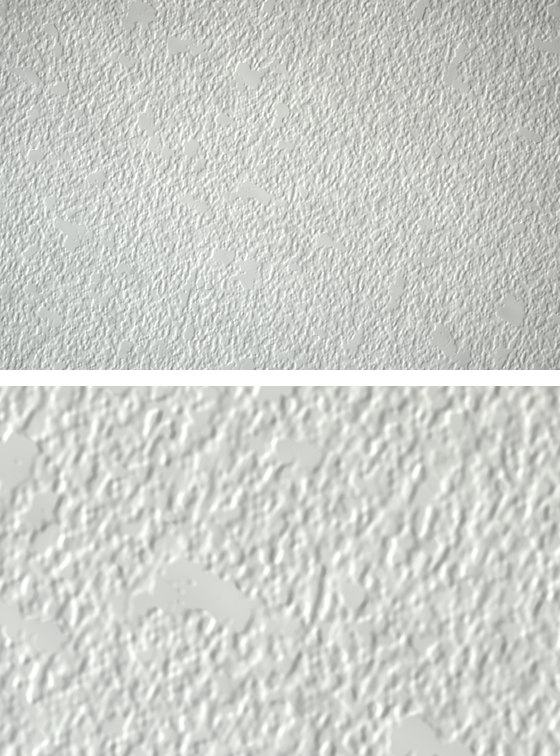
Top, the full canvas; bottom, a detail of the centre.
Reproduce this texture procedurally as a Shadertoy shader.

```glsl
const vec3 WARM_TINT = vec3(1.004, 1.011, 0.981);
const vec3 COOL_TINT = vec3(0.991, 1.012, 0.994);
const vec2 GRAIN_FREQ = vec2(120.0, 80.0);   // cells per canvas height
const float PATCH_FREQ = 21.0;
const float LEAN = 0.2;

float hash(vec2 cell) {
    return fract(sin(dot(cell, vec2(127.1, 311.7))) * 43758.5453);
}

float valueNoise(vec2 p) {
    vec2 cell = floor(p);
    vec2 f = fract(p);
    vec2 w = f * f * (3.0 - 2.0 * f);
    float low = mix(hash(cell), hash(cell + vec2(1.0, 0.0)), w.x);
    float high = mix(hash(cell + vec2(0.0, 1.0)), hash(cell + vec2(1.0, 1.0)), w.x);
    return mix(low, high, w.y);
}

vec2 rotate(vec2 p, float angle) {
    float c = cos(angle), s = sin(angle);
    return vec2(c * p.x - s * p.y, s * p.x + c * p.y);
}

// Leaning plaster grains with a few small smooth plateaus
float plasterHeight(vec2 p, vec2 freq, float lean) {
    vec2 q = vec2(p.x - lean * p.y, p.y) * freq;
    float coarse = valueNoise(q);
    float fine = valueNoise(rotate(q, 0.5) * 1.8 + 31.0);
    float plateau = smoothstep(0.74, 0.92, valueNoise(rotate(p, 0.4) * PATCH_FREQ + 7.0));
    return smoothstep(0.22, 0.78, 0.62 * coarse + 0.38 * fine + 0.45 * plateau);
}

// Height difference along the light direction
float relief(vec2 p, vec2 toLight) {
    return plasterHeight(p - 0.5 * toLight, GRAIN_FREQ, LEAN)
         - plasterHeight(p + 0.5 * toLight, GRAIN_FREQ, LEAN);
}

// Soft uneven tone of the wall
float mottle(vec2 p) {
    float clumps = valueNoise(rotate(p, 0.7) * 34.0 + 3.0) - 0.5;
    float clouds = valueNoise(rotate(p, 0.3) * 9.0 + 17.0) - 0.5;
    return 0.045 * clumps + 0.025 * clouds;
}

// Falloff from a bright spot left of and below the centre
float wallLight(vec2 uv, vec2 brightSpot) {
    vec2 d = (uv - brightSpot) * vec2(1.0, 0.85);
    return 0.83 - 0.34 * dot(d, d);
}

void mainImage(out vec4 fragColor, in vec2 fragCoord) {
    vec2 uv = fragCoord / iResolution.xy;
    vec2 p = fragCoord / iResolution.y;

    float shade = wallLight(uv, vec2(0.42, 0.42)) + mottle(p);
    shade += 0.23 * relief(p, vec2(-0.0044, 0.0016));

    // Warmer towards the upper right
    float warmth = smoothstep(0.2, 1.6, uv.x + uv.y);
    vec3 color = shade * mix(COOL_TINT, WARM_TINT, warmth);
    fragColor = vec4(clamp(color, 0.0, 1.0), 1.0);
}
```
